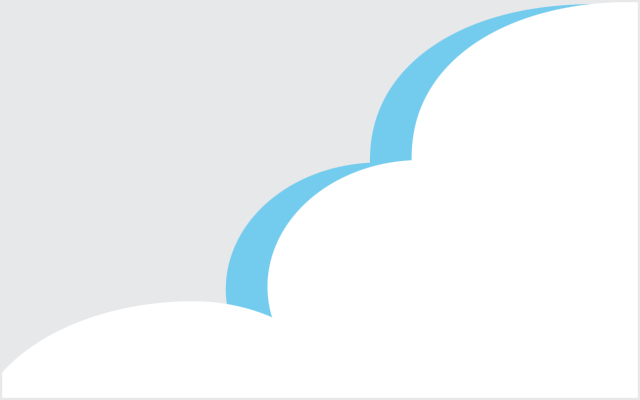
Reproduce this background procedurally as a Shadertoy shader.

```glsl
const vec3 SKY = vec3(0.902, 0.908, 0.914);
const vec3 SHADOW = vec3(0.451, 0.796, 0.929);
const vec3 CLOUD = vec3(1.0);

const vec2 CANVAS = vec2(1.6, 1.0);
const vec2 SHADOW_SHIFT = vec2(-0.1042, -0.00625);
const float FRAME = 0.0055;

const vec2 UPPER_CENTER = vec2(1.6, 0.6);
const vec2 UPPER_RADII = vec2(0.571, 0.396);
const float UPPER_POWER = 2.2;

const vec2 MIDDLE_CENTER = vec2(1.052, 0.2833);
const vec2 MIDDLE_RADII = vec2(0.3833, 0.3167);

const vec2 LOWER_CENTER = vec2(0.4833, -0.1094);
const float LOWER_LEFT_RADIUS = 0.552;
const float LOWER_RIGHT_RADIUS = 0.427;
const float LOWER_HEIGHT = 0.3563;

// Smooth coverage of the region where value is below one
float inside(float value) {
    return clamp(0.5 + (1.0 - value) / max(fwidth(value), 1e-5), 0.0, 1.0);
}

// Rounded shoulder, filled without limit to the right and downward
float upperCloud(vec2 p) {
    vec2 q = max(vec2(-1.0, 1.0) * (p - UPPER_CENTER) / UPPER_RADII, 0.0);
    q = pow(q, vec2(UPPER_POWER));
    return inside(pow(q.x + q.y, 1.0 / UPPER_POWER));
}

float middleCloud(vec2 p) {
    return inside(length((p - MIDDLE_CENTER) / MIDDLE_RADII));
}

// Mound with a long left slope and a shorter right slope
float lowerCloud(vec2 p) {
    vec2 q = p - LOWER_CENTER;
    float radius = q.x < 0.0 ? LOWER_LEFT_RADIUS : LOWER_RIGHT_RADIUS;
    return inside(length(q / vec2(radius, LOWER_HEIGHT)));
}

float upperPair(vec2 p) {
    return max(upperCloud(p), middleCloud(p));
}

void mainImage(out vec4 fragColor, in vec2 fragCoord) {
    vec2 p = fragCoord / iResolution.xy * CANVAS;

    // Shadow first, then the white clouds
    vec3 color = mix(SKY, SHADOW, upperPair(p - SHADOW_SHIFT));
    color = mix(color, CLOUD, max(upperPair(p), lowerCloud(p)));

    // Thin frame
    vec2 margin = min(p, CANVAS - p);
    float edge = min(margin.x, margin.y);
    float pixel = 1.0 / iResolution.y;
    color = mix(SKY, color, clamp(0.5 + (edge - FRAME) / pixel, 0.0, 1.0));

    fragColor = vec4(color, 1.0);
}
```
